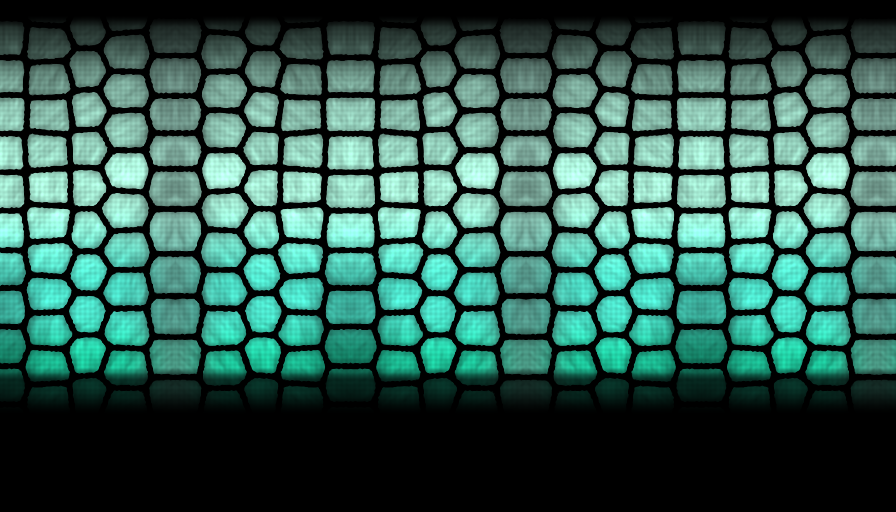
A Shadertoy shader for this pattern:

```glsl
// A band of leaded glass, mirrored left and right about evenly spaced axes.
// Five wavy columns of seeds fill one fold; their Voronoi cells make the panes,
// and the distance to the nearest cell border makes the dark lead.

#define CANVAS_HEIGHT 2.92  // one unit is the width of a mirrored fold
#define LEAD_WIDTH 0.0165   // half the width of the lead
#define CORNER_ROUND 0.022
#define JITTER 0.022
#define BAND_TOP 0.09
#define BAND_BOTTOM 2.37
#define WEAVE_PITCH 0.029
#define WEAVE_DEPTH 0.07
#define STREAK_DEPTH 0.38
#define PANE_VARIATION 0.16

const int COLUMNS = 5;

// Start and spacing of the seeds down each column
const vec2 columnRhythm[COLUMNS] = vec2[COLUMNS](
    vec2(0.213, 0.220), vec2(0.247, 0.2045), vec2(0.160, 0.2333),
    vec2(0.300, 0.2247), vec2(0.207, 0.2287));

float hash(vec2 p) {
    vec3 q = fract(vec3(p.xyx) * 0.1031);
    q += dot(q, q.yzx + 33.33);
    return fract((q.x + q.y) * q.z);
}

float noise(vec2 p) {
    vec2 i = floor(p), f = fract(p);
    f = f * f * (3.0 - 2.0 * f);
    return mix(mix(hash(i), hash(i + vec2(1, 0)), f.x),
               mix(hash(i + vec2(0, 1)), hash(i + vec2(1, 1)), f.x), f.y);
}

float smoothMin(float a, float b, float k) {
    float h = max(k - abs(a - b), 0.0) / k;
    return min(a, b) - 0.25 * h * h * k;
}

int nearestRow(int column, float y) {
    vec2 rhythm = columnRhythm[column];
    return int(floor((y - rhythm.x) / rhythm.y + 0.5));
}

// Axis seeds stay on their axis; even columns bulge upward near the middle
vec2 seedPosition(int column, int row) {
    vec2 id = vec2(column, row), rhythm = columnRhythm[column];
    float side = id.x - 2.0;
    float inner = abs(side) < 1.5 ? 1.0 : 0.0;
    float x = 0.5 + 0.1833 * side + 0.01667 * side * side * side;
    float y = rhythm.x + rhythm.y * id.y;
    float bulge = (y - 1.07) / 0.3;
    if (column % 2 == 0) y -= 0.0133 * id.x * exp(-bulge * bulge);
    x += inner * JITTER * (hash(id + 17.0) - 0.5);
    y += 0.6 * JITTER * (hash(id + 43.0) - 0.5);
    return vec2(x, y);
}

// Returns the distance to the lead centre line and the id of the pane
float paneBorder(vec2 p, out vec2 paneId) {
    vec2 nearest = vec2(0.0);
    float best = 1e3, border = 1.0;
    for (int c = 0; c < COLUMNS; c++) {
        int middle = nearestRow(c, p.y);
        for (int r = middle - 2; r <= middle + 2; r++) {
            vec2 d = seedPosition(c, r) - p;
            if (dot(d, d) < best) {
                best = dot(d, d);
                nearest = d;
                paneId = vec2(c, r);
            }
        }
    }
    for (int c = 0; c < COLUMNS; c++) {
        int middle = nearestRow(c, p.y);
        for (int r = middle - 2; r <= middle + 2; r++) {
            vec2 d = seedPosition(c, r) - p, gap = d - nearest;
            if (dot(gap, gap) > 1e-5)
                border = smoothMin(border, dot(0.5 * (d + nearest), normalize(gap)), CORNER_ROUND);
        }
    }
    return border;
}

// Sage to pale mint to aqua to green, with dusky glass on the odd axes
vec3 glassColor(vec2 p) {
    vec3 color = mix(vec3(0.48, 0.66, 0.60), vec3(0.65, 0.92, 0.83), smoothstep(0.45, 1.05, p.y));
    color = mix(color, vec3(0.30, 0.87, 0.78), smoothstep(1.10, 1.65, p.y));
    color = mix(color, vec3(0.11, 0.74, 0.58), smoothstep(1.75, 2.08, p.y));
    color = mix(color, vec3(0.36, 0.47, 0.44), 0.65 * smoothstep(0.68, 1.0, p.x));
    float evenAxis = 1.0 - smoothstep(0.05, 0.30, p.x);
    return color * (1.0 - 0.33 * evenAxis * smoothstep(1.35, 1.75, p.y));
}

float bandLight(float y, float pixel) {
    float top = mix(0.22, 1.0, smoothstep(0.08, 0.58, y)) * smoothstep(BAND_TOP - pixel, BAND_TOP + 0.08, y);
    float bottom = mix(1.0, 0.28, smoothstep(2.09, 2.17, y));
    return top * bottom * (1.0 - smoothstep(2.18, BAND_BOTTOM, y));
}

void mainImage(out vec4 fragColor, in vec2 fragCoord) {
    float pixel = CANVAS_HEIGHT / iResolution.y;
    vec2 p = vec2(fragCoord.x, iResolution.y - fragCoord.y) * pixel;
    p.x = abs(mod(p.x + 1.0, 2.0) - 1.0);

    vec2 paneId;
    float border = paneBorder(p, paneId) + 0.007 * (noise(p * 75.0) - 0.5);

    // Streaks turn from pane to pane; a fine weave covers them all
    float angle = 0.4 + 1.2 * hash(paneId + 71.0);
    vec2 along = mat2(cos(angle), sin(angle), -sin(angle), cos(angle)) * p;
    float streak = 0.6 * noise(along * vec2(8.0, 24.0)) + 0.4 * noise(along * vec2(18.0, 60.0));
    vec2 thread = sin(p * 6.28318 / WEAVE_PITCH);
    float shade = 1.0 + STREAK_DEPTH * (streak - 0.5) + WEAVE_DEPTH * (thread.x + thread.y) * 0.5;
    shade *= 1.0 + PANE_VARIATION * (hash(paneId + 5.0) - 0.5);
    shade *= mix(0.82, 1.04, smoothstep(LEAD_WIDTH, 0.055, border));

    float glass = smoothstep(LEAD_WIDTH - pixel * 0.6, LEAD_WIDTH + pixel * 0.6, border);
    vec3 color = glassColor(p) * shade * bandLight(p.y, pixel);
    fragColor = vec4(color * glass, 1.0);
}
```
